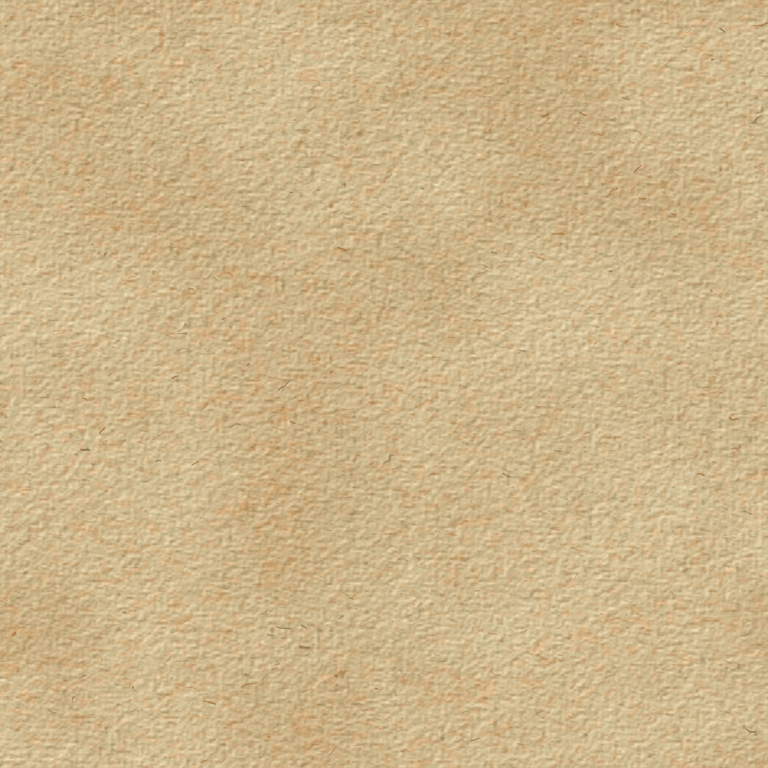
Reproduce this texture procedurally as a three.js fragment shader.

```glsl
varying vec2 vUv;

const vec3 WARM_TAN = vec3(0.785, 0.689, 0.517);
const vec3 PALE_STRAW = vec3(0.825, 0.750, 0.590);
const vec3 RUST_TINT = vec3(0.010, -0.030, -0.045);
const vec3 RUST_FIBRE = vec3(0.62, 0.36, 0.15);
const vec3 GREY_FIBRE = vec3(0.48, 0.39, 0.26);

// Sine-free hashes
float hash(vec2 p) {
  vec3 q = fract(vec3(p.xyx) * 0.1031);
  q += dot(q, q.yzx + 33.33);
  return fract((q.x + q.y) * q.z);
}

vec2 hash2(vec2 p) {
  return vec2(hash(p + 17.0), hash(p + 71.0));
}

float noise(vec2 p) {
  vec2 cell = floor(p);
  vec2 f = fract(p);
  f = f * f * (3.0 - 2.0 * f);
  float low = mix(hash(cell), hash(cell + vec2(1.0, 0.0)), f.x);
  float high = mix(hash(cell + vec2(0.0, 1.0)), hash(cell + 1.0), f.x);
  return mix(low, high, f.y);
}

float fbm(vec2 p) {
  float sum = 0.0;
  float weight = 0.5;
  for (int i = 0; i < 5; i++) {
    sum += weight * noise(p);
    p = mat2(1.6, 1.2, -1.2, 1.6) * p + 19.3;
    weight *= 0.5;
  }
  return sum / 0.97;
}

// Pulp bumps lit from the upper left
float relief(vec2 p, vec2 light) {
  return noise(p - light) - noise(p + light);
}

// Soft parallel ridges that waver and fade in places
float ribs(float across, float count, float waver, float presence) {
  return cos(6.28318 * (across * count + waver)) * presence;
}

// Short, slightly bent fibres, one at most per cell, lying mostly level
float fibres(vec2 uv, float cells, float share, float halfLength, float halfWidth) {
  vec2 p = uv * cells;
  vec2 home = floor(p);
  float mask = 0.0;
  for (int y = -1; y <= 1; y++) {
    for (int x = -1; x <= 1; x++) {
      vec2 cell = home + vec2(float(x), float(y));
      float present = step(hash(cell + cells), share);
      vec2 shape = hash2(cell + 2.0 * cells);
      vec2 d = (p - cell - hash2(cell + 3.0 * cells)) / cells;
      float angle = mix(-0.45, 0.85, shape.x);
      float c = cos(angle);
      float s = sin(angle);
      d = vec2(c * d.x + s * d.y, c * d.y - s * d.x);
      float reach = halfLength * mix(0.12, 1.0, shape.y * shape.y);
      float dist = length(vec2(max(abs(d.x) - reach, 0.0), d.y));
      float ink = 1.0 - smoothstep(0.2 * halfWidth, 1.8 * halfWidth, dist);
      float strength = hash(cell + 9.0);
      mask = max(mask, ink * present * mix(0.2, 1.0, strength * strength));
    }
  }
  return mask;
}

void main() {
  vec2 uv = vUv;

  // Cloudy stains, pale to warm
  float cloud = smoothstep(0.20, 0.80, fbm(uv * vec2(6.0, 7.0) + 3.7));
  vec3 color = mix(WARM_TAN, PALE_STRAW, cloud);

  // Rusty blush and small rusty spots
  float blush = fbm(uv * 11.0 + 41.0);
  float spots = smoothstep(0.52, 0.85, noise(uv * vec2(95.0, 135.0) + 7.0));
  color += RUST_TINT * (0.5 * (blush - 0.5) + spots * mix(0.4, 1.5, blush));

  // Embossed grain at two scales, with dark creases
  vec2 light = vec2(-0.30, 0.45);
  float grain = 0.078 * relief(uv * vec2(145.0, 215.0), light);
  grain += 0.085 * relief(uv * vec2(235.0, 310.0) + 53.0, light);
  grain += 0.030 * (noise(uv * vec2(85.0, 150.0) + 29.0) - 0.5);
  grain -= 0.075 * smoothstep(0.74, 0.98, noise(uv * vec2(130.0, 230.0) + 83.0));

  // Laid lines and fainter chain lines
  float presence = noise(uv * 14.0 + 11.0);
  float waver = noise(uv * vec2(22.0, 12.0) + 5.0);
  grain += 0.012 * ribs(uv.y, 118.0, waver, presence);
  grain += 0.005 * ribs(uv.x, 128.0, waver, 1.0 - presence);
  color += (grain + 0.004) * vec3(1.0, 1.04, 1.10);

  // Crinkled fibres: faint ones everywhere, distinct ones in loose groups
  vec2 crinkle = vec2(noise(uv * 130.0 + 3.0), noise(uv * 130.0 + 61.0)) - 0.5;
  vec2 bent = uv + 0.0045 * crinkle;
  vec3 fibreColor = mix(GREY_FIBRE, RUST_FIBRE, smoothstep(0.25, 0.55, noise(uv * 40.0)));
  float groups = mix(0.4, 1.0, smoothstep(0.3, 0.7, noise(uv * 12.0 + 31.0)));
  float faint = fibres(bent, 75.0, 0.55, 0.006, 0.0010);
  float distinct = fibres(bent, 33.0, 0.42, 0.009, 0.0011);
  color = mix(color, fibreColor, 0.32 * faint);
  color = mix(color, fibreColor, 0.75 * groups * distinct);

  // Pale flecks
  color += 0.055 * fibres(bent + 0.37, 60.0, 0.45, 0.005, 0.0012);

  gl_FragColor = vec4(color, 1.0);
}
```
